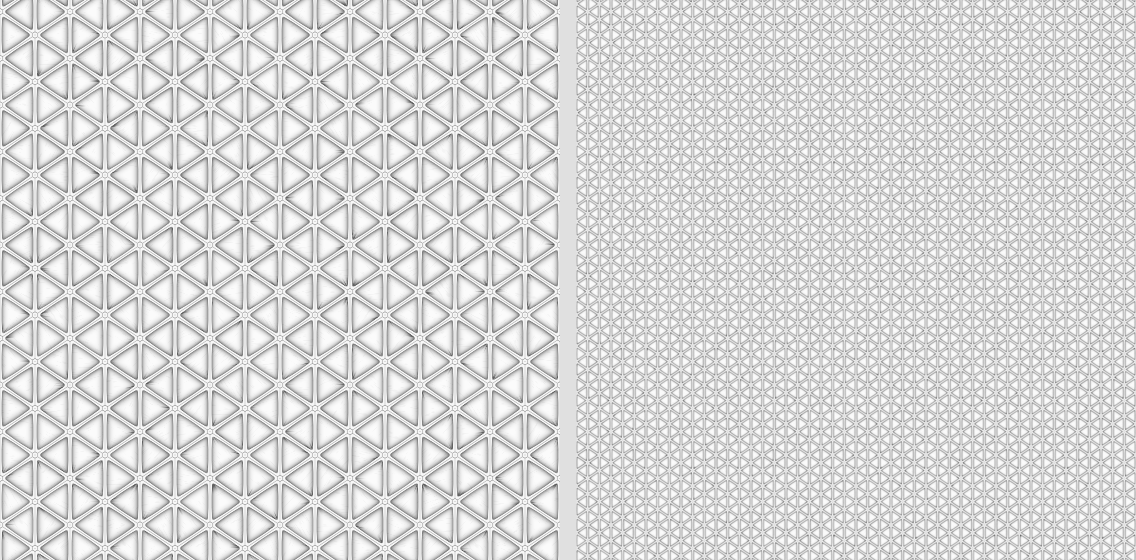
Left, the tile; right, the same tile 3 across and 3 down.
Reproduce this pattern procedurally as a WebGL 1 fragment shader.

```glsl
precision highp float;

uniform vec2 u_resolution;

// Lengths are in units of 1/768 of the canvas.
const float CANVAS = 768.0;
const vec2 COUNT = vec2(16.0, 12.0);
const vec2 CELL = vec2(48.0, 64.0);
const float CORNER_BLEND = 5.0;
const float TAU = 6.2831853;

float hash(vec2 p) {
  return fract(sin(dot(p, vec2(127.1, 311.7))) * 4375.85);
}

float valueNoise(vec2 p) {
  vec2 i = floor(p);
  vec2 f = fract(p);
  f = f * f * (3.0 - 2.0 * f);
  float low = mix(hash(i), hash(i + vec2(1.0, 0.0)), f.x);
  float high = mix(hash(i + vec2(0.0, 1.0)), hash(i + 1.0), f.x);
  return mix(low, high, f.y);
}

// One-dimensional noise that closes on itself after a full turn.
float angularNoise(float turn, float count, float seed) {
  float t = turn * count;
  float i = floor(t);
  float a = hash(vec2(mod(i, count), seed));
  float b = hash(vec2(mod(i + 1.0, count), seed));
  return mix(a, b, smoothstep(0.0, 1.0, t - i));
}

float smoothMin(float a, float b, float k) {
  float h = max(k - abs(a - b), 0.0) / k;
  return min(a, b) - 0.25 * h * h * k;
}

float stroke(float d, float halfWidth, float blur) {
  return 1.0 - smoothstep(halfWidth - blur, halfWidth + blur, d);
}

float hexagonRadius(vec2 p) {
  p = abs(p);
  return max(p.x, 0.5 * p.x + 0.866 * p.y);
}

// Vector from the closest joint of the staggered lattice.
vec2 fromNearestJoint(vec2 g) {
  vec2 period = vec2(2.0, 1.0);
  vec2 a = (g - period * floor(g / period + 0.5)) * CELL;
  vec2 shifted = g - vec2(1.0, 0.5);
  vec2 b = (shifted - period * floor(shifted / period + 0.5)) * CELL;
  return dot(a, a) < dot(b, b) ? a : b;
}

// Bristly marks fanning out of some panel corners.
float cornerStreaks(vec2 p, float seed) {
  float r = length(p);
  float turn = atan(p.y, p.x + 0.001) / TAU + 0.5;
  float corner = hash(vec2(seed * 53.0, 2.0 * sign(p.x) + sign(p.y)));
  float bristle = smoothstep(0.55, 0.95, angularNoise(turn, 60.0, corner * 31.0));
  float reach = smoothstep(6.0, 10.0, r) * (1.0 - smoothstep(11.0, 23.0, r));
  return bristle * reach * smoothstep(0.6, 0.9, corner);
}

// Faint parallel scratches in a direction chosen per panel.
float scratches(vec2 p, float seed) {
  float angle = mix(-1.1, 1.1, seed);
  float c = cos(angle);
  float s = sin(angle);
  vec2 q = vec2(c * p.x + s * p.y, c * p.y - s * p.x);
  return smoothstep(0.68, 0.95, valueNoise(q * vec2(0.12, 0.9) + seed * 83.0));
}

// Shade measured inwards from the panel edge.
float panelTone(float depthInside, float jointDistance, float seed) {
  float shade = mix(0.52, 0.58, seed);
  shade *= mix(1.08, 0.96, smoothstep(8.0, 24.0, jointDistance));
  float fade = mix(2.9, 3.4, hash(vec2(seed * 71.0, 4.0)));
  return 1.0 - shade * exp(-max(depthInside, 0.0) / fade);
}

float strutTone(float d, vec2 joint, float blur) {
  float hexagon = hexagonRadius(joint);
  float groove = stroke(d, 0.5, blur) * smoothstep(3.6, 4.8, hexagon);
  float rim = stroke(abs(hexagon - 3.8), 0.5, blur);
  float pin = stroke(length(joint), 0.8, blur);
  return 0.97 - 0.24 * groove - 0.32 * rim - 0.2 * pin;
}

void main() {
  vec2 uv = gl_FragCoord.xy / u_resolution;
  float blur = 0.5 * CANVAS / min(u_resolution.x, u_resolution.y);
  vec2 g = uv * COUNT - vec2(0.0, 0.75);

  // Skewed cells, each split into two triangles.
  vec2 skew = vec2(g.x, g.y - 0.5 * g.x);
  vec2 cell = floor(skew);
  vec2 f = skew - cell;
  float upper = step(1.0, f.x + f.y);
  vec3 weights = vec3(f, 1.0 - f.x - f.y);
  weights = mix(weights, vec3(1.0 - f, f.x + f.y - 1.0), upper);
  vec3 sides = weights * vec3(CELL.x, vec2(0.832 * CELL.y));
  vec2 id = mod(vec2(cell.x, cell.y + 0.5 * cell.x), COUNT);
  float seed = hash(id + 17.3 * upper);

  float line = min(sides.x, min(sides.y, sides.z));
  float d = smoothMin(smoothMin(sides.y, sides.z, CORNER_BLEND), sides.x, CORNER_BLEND);
  vec2 joint = fromNearestJoint(g);
  vec2 local = vec2(f.x, f.y + 0.5 * f.x) * CELL;

  // Soft recessed panels with wear, framed by struts that taper to midspan.
  float halfWidth = mix(2.8, 2.2, smoothstep(7.0, 26.0, length(joint)));
  float panel = panelTone(d - halfWidth, length(joint), seed);
  panel -= 0.25 * cornerStreaks(joint, seed) + 0.03 * scratches(local, seed);
  float strut = strutTone(line, joint, blur);
  float tone = mix(panel, strut, stroke(d, halfWidth, blur));
  gl_FragColor = vec4(vec3(clamp(tone, 0.38, 0.985)), 1.0);
}
```
